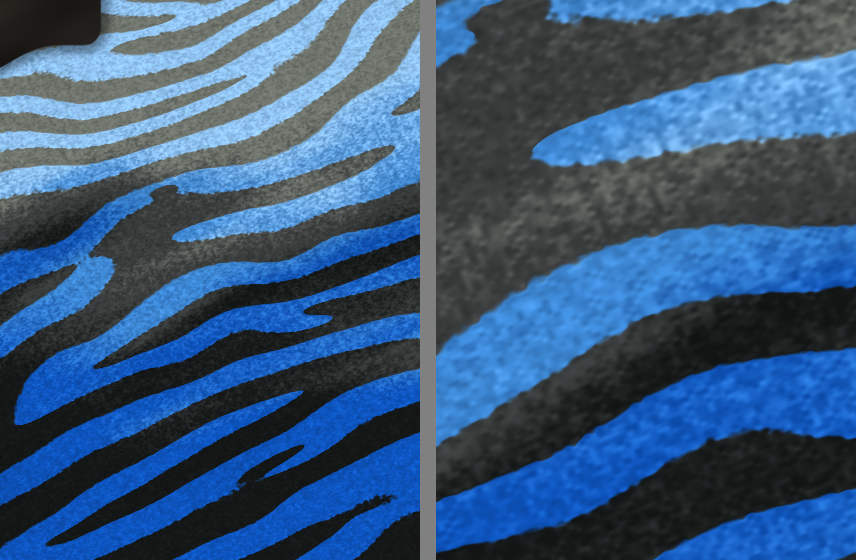
Left, the full canvas; right, a detail of the centre.
Give the GLSL for this texture, as a WebGL 2 fragment shader.

```glsl
#version 300 es
precision highp float;

#define STRIPE_NEAR 0.180   // stripe period at the bottom
#define STRIPE_SHRINK 0.122 // loss of period per unit of height
#define SLOPE 0.42          // mean rise of the stripes to the right
#define WAVE 0.085          // bending of the stripes
#define FORKS 18            // places where stripes split or end
#define TAPER 0.20          // smaller values give longer tips
#define INK_BIAS 0.06       // larger values widen the dark stripes
#define EDGE 0.0020         // softness of the stripe edges
#define PILE 340.0          // fibres per canvas height
#define FUZZ 0.0030         // raggedness of the stripe edges
#define SEED 3.7

uniform vec2 u_resolution;
out vec4 fragColor;

const float TAU = 6.2831853;

float hash(vec2 p) {
    return fract(sin(dot(p, vec2(127.1, 311.7)) + SEED) * 43758.5453);
}

float noise(vec2 p) {
    vec2 cell = floor(p), f = fract(p);
    f = f * f * (3.0 - 2.0 * f);
    return mix(mix(hash(cell), hash(cell + vec2(1, 0)), f.x),
               mix(hash(cell + vec2(0, 1)), hash(cell + vec2(1, 1)), f.x), f.y);
}

float fbm(vec2 p) {
    float sum = 0.0, gain = 0.55;
    for (int i = 0; i < 3; i++) {
        sum += gain * noise(p);
        p = p * 2.03 + 17.3;
        gain *= 0.5;
    }
    return sum;
}

// Coordinates along and across the stripes
vec2 alongAcross(vec2 p) {
    vec2 dir = normalize(vec2(1.0, SLOPE));
    return vec2(dot(p, dir), dot(p, vec2(-dir.y, dir.x)));
}

// Height of the stripe through p: steep near, flat midway, curling up far right
float stripeHeight(vec2 p) {
    float x = p.x - 0.375;
    float slope = mix(0.60, 0.24, smoothstep(0.1, 0.7, p.y));
    float curl = smoothstep(0.6, 1.0, p.y);
    return p.y - slope * x - curl * (0.12 * x + 0.55 * x * x);
}

// Turning the phase once around a point makes a stripe fork there
float forkPhase(vec2 p) {
    float phase = 0.0;
    for (int i = 0; i < FORKS; i++) {
        float id = float(i);
        vec2 centre = vec2(0.75 * hash(vec2(id, 1.3)), (id + hash(vec2(id, 8.1))) / float(FORKS));
        vec2 d = alongAcross(p - centre);
        float turn = mod(id, 2.0) < 0.5 ? 1.0 : -1.0;
        phase += turn * atan(d.y, d.x * TAPER);
    }
    return phase;
}

// Coverage of the dark stripes, which shrink with distance
float stripes(vec2 p, float fuzz) {
    vec2 s = alongAcross(p);
    float bend = WAVE * (noise(s * vec2(4.0, 4.5) + 5.0) - 0.5);
    bend += 0.4 * WAVE * (noise(s * vec2(9.0, 10.0)) - 0.5);
    float height = stripeHeight(p) + bend + fuzz * FUZZ;
    float period = max(STRIPE_NEAR - STRIPE_SHRINK * height, 0.045);
    float phase = -TAU * log(period) / STRIPE_SHRINK;
    float soft = EDGE * TAU / period;
    return smoothstep(-soft, soft, cos(phase + forkPhase(p)) + INK_BIAS);
}

vec3 ramp(vec3 low, vec3 middle, vec3 high, float t) {
    return mix(mix(low, middle, smoothstep(0.0, 0.5, t)), high, smoothstep(0.5, 1.0, t));
}

void main() {
    vec2 p = gl_FragCoord.xy / u_resolution.y;
    vec2 s = alongAcross(p);

    // Short fibres of the pile
    float fibre = noise(s * PILE * vec2(0.7, 1.0)) - 0.5;
    float tuft = noise(p * PILE * 0.45 + 31.0) - 0.5;

    // Light on the far cloth and on the folds
    float fold = fbm(s * vec2(2.2, 8.5) + 2.0) - 0.48;
    float crease = pow(1.0 - abs(2.0 * noise(s * vec2(1.6, 6.0) + 11.0) - 1.0), 5.0);
    float sheen = smoothstep(0.28, 1.02, p.y + 0.75 * fold + 0.15 * crease);
    sheen += 0.16 * fibre + 0.10 * tuft;

    vec3 blue = ramp(vec3(0.05, 0.33, 0.75), vec3(0.24, 0.53, 0.83), vec3(0.57, 0.77, 0.95), sheen);
    vec3 dark = ramp(vec3(0.08, 0.09, 0.09), vec3(0.23, 0.24, 0.24), vec3(0.44, 0.46, 0.43), sheen);
    vec3 colour = mix(blue, dark, stripes(p, fibre + tuft));
    colour *= 1.0 + 0.20 * fibre + 0.12 * tuft + 0.25 * min(fold, 0.0);

    // Turned-over cloth in the upper left corner
    vec2 q = p - vec2(0.02, 1.0);
    q.y -= 0.28 * q.x + 0.010 * sin(q.x * 30.0);
    vec2 box = abs(q) - vec2(0.135, 0.085);
    float flap = length(max(box, 0.0)) + min(max(box.x, box.y), 0.0) - 0.025;
    colour *= mix(0.6, 1.0, smoothstep(0.0, 0.03, flap));
    vec3 backing = vec3(0.11, 0.10, 0.09) * (0.7 + 0.9 * noise(s * vec2(6.0, 22.0)));
    colour = mix(backing, colour, smoothstep(-0.002, 0.002, flap));

    fragColor = vec4(clamp(colour, 0.0, 1.0), 1.0);
}
```
